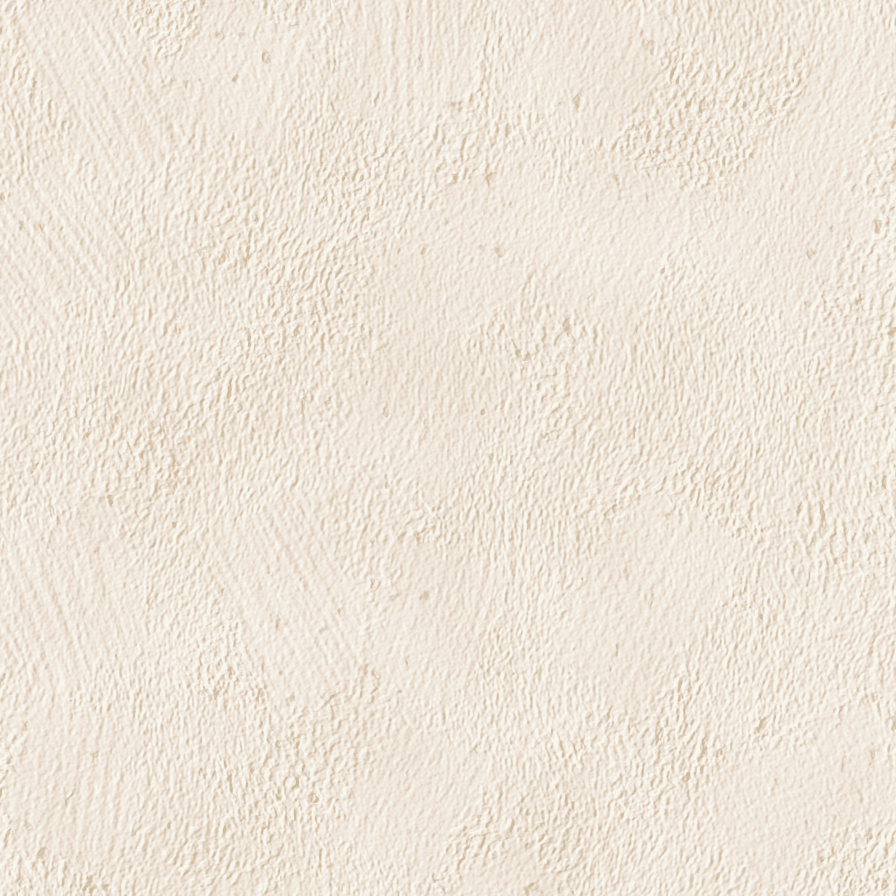
A WebGL 1 fragment shader for this texture:

```glsl
precision highp float;
// Cream lime plaster: a height field of fine upright grain, rough clotted zones
// and flat trowel strokes with combed streaks. It is lit from the upper left by
// the height difference along the light, then tinted from tan to warm white.

uniform vec2 u_resolution;

vec2 hash2(vec2 p) {
  vec3 a = fract(p.xyx * vec3(0.1031, 0.1030, 0.0973));
  a += dot(a, a.yzx + 33.33);
  return fract((a.xx + a.yz) * a.zy);
}

float gradDot(vec2 cell, vec2 offset) {
  float angle = 6.2832 * hash2(cell).x;
  return dot(vec2(cos(angle), sin(angle)), offset);
}

// Gradient noise, roughly -0.7 to 0.7
float noise(vec2 p) {
  vec2 i = floor(p), f = p - i;
  vec2 u = f * f * f * (f * (f * 6.0 - 15.0) + 10.0);
  vec2 x = vec2(1.0, 0.0);
  return mix(mix(gradDot(i, f), gradDot(i + x, f - x), u.x),
             mix(gradDot(i + x.yx, f - x.yx), gradDot(i + 1.0, f - 1.0), u.x), u.y);
}

// Gentle bending of the grain, leaning a little to the right
vec2 bend(vec2 p) {
  vec2 sway = vec2(noise(p * 5.0 + 3.0), noise(p * 4.0 + 17.0));
  return p + 0.03 * sway - vec2(0.1 * p.y, 0.0);
}

float roughness(vec2 p) {
  float n = noise(p * 4.5 + 40.0) + 0.8 * noise(p * 14.0 + 8.0);
  return smoothstep(-0.15, 0.3, n);
}

// Scattered flat strokes: x = coverage, y = streaks and raised rim
vec2 trowel(vec2 p) {
  vec2 g = p * 5.0, result = vec2(0.0);
  float wobble = 0.12 * noise(p * 22.0) + 0.1 * noise(p * 60.0);
  for (int j = -1; j <= 1; j++) {
    for (int i = -1; i <= 1; i++) {
      vec2 id = floor(g) + vec2(float(i), float(j));
      vec2 r = hash2(id + 51.3), s = hash2(id + 97.7);
      float angle = (r.x - 0.6) * 1.9;
      float c = cos(angle), n = sin(angle);
      vec2 q = g - id - 0.25 - 0.5 * s;
      q = vec2(c * q.x + n * q.y, c * q.y - n * q.x);
      vec2 b = abs(q) - vec2(0.14 + 0.18 * s.y, 0.28 + 0.28 * s.x);
      float d = length(max(b, 0.0)) + min(max(b.x, b.y), 0.0) - 0.06 + wobble;
      float present = step(0.45, r.y);
      float streak = noise(vec2(q.x * 25.0, q.y * 1.8) + id * 7.3);
      float rim = 0.3 * exp(-1500.0 * d * d) * smoothstep(-0.1, 0.3, noise(p * 35.0));
      vec2 stroke = vec2(1.0, streak * mix(0.2, 0.9, r.x * r.x) + rim);
      result = mix(result, stroke, present * smoothstep(0.04, -0.03, d));
    }
  }
  return result;
}

// Sparse chipped hollows, gathered in rough ground
float chips(vec2 p, float rough) {
  float n = noise(bend(p) * vec2(72.0, 34.0) + 70.0) + 0.22 * noise(p * 140.0);
  return smoothstep(0.37, 0.46, n + 0.14 * rough - 0.11);
}

float height(vec2 p) {
  vec2 q = bend(p), stroke = trowel(p);
  float rough = roughness(p) * (1.0 - 0.9 * stroke.x);
  float grain = 0.75 * noise(q * vec2(175.0, 85.0))
              + 0.6 * noise(q * vec2(235.0, 165.0) + 5.0);
  float clots = noise(q * vec2(135.0, 98.0) + 31.0) + 0.4 * noise(q * 215.0);
  float ledges = noise(q * vec2(62.0, 28.0) + 9.0) + 0.25 * noise(q * 130.0);

  float h = grain * mix(0.85, 0.45, stroke.x) * (1.0 - 0.4 * rough);
  h += 0.62 * rough * smoothstep(-0.2, 0.34, clots);
  h += stroke.y + 0.32 * smoothstep(0.12, 0.36, ledges) * (1.0 - 0.6 * stroke.x);
  return h + 0.22 * noise(p * 250.0) - 0.35 * chips(p, rough);
}

void main() {
  vec2 p = gl_FragCoord.xy / min(u_resolution.x, u_resolution.y);

  // Slopes facing the light are positive, shaded ones negative
  vec2 away = 0.0012 * vec2(0.93, -0.37);
  float light = 4.1 * (height(p + away) - height(p - away));

  // Broad uneven tint and the shadow inside hollows
  light += 0.2 + 0.6 * noise(p * 2.5 + 12.0) + 0.45 * noise(p * 9.0 + 25.0);
  light -= 1.1 * chips(p, roughness(p));

  vec3 cream = vec3(0.936, 0.895, 0.848);
  vec3 tan_shade = vec3(0.815, 0.735, 0.625);
  vec3 warm_white = vec3(0.972, 0.967, 0.935);
  vec3 color = mix(cream, tan_shade, clamp(-light / 2.5, 0.0, 1.0));
  color = mix(color, warm_white, clamp(light / 1.6, 0.0, 1.0));
  gl_FragColor = vec4(color, 1.0);
}
```
